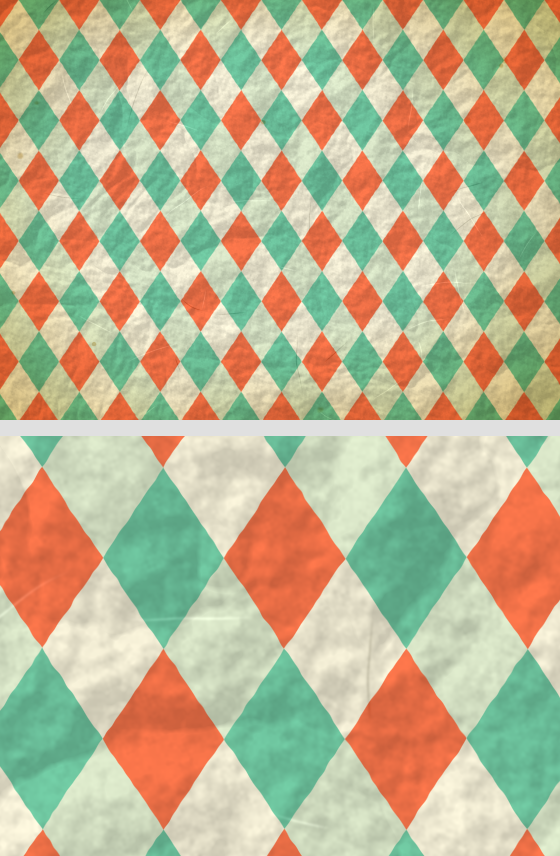
Top: the whole. Bottom: its middle third, enlarged.
Reproduce this pattern procedurally as a Shadertoy shader.

```glsl
// Harlequin diamonds in four colours printed on old crumpled paper.
// Skewed coordinates turn the diamonds into a 2x2 checker; noise relief,
// random creases, faint stains and a yellowed border add the wear.

const vec2 PITCH = vec2(0.0963, 0.1436);   // diamond size, in canvas heights
const vec2 ORIGIN = vec2(0.0925, 0.857);   // centre of one orange diamond
const vec3 ORANGE = vec3(0.905, 0.425, 0.270);
const vec3 GREEN = vec3(0.405, 0.725, 0.585);
const vec3 CREAM = vec3(0.895, 0.875, 0.785);
const vec3 PALE_GREEN = vec3(0.800, 0.845, 0.735);
const vec3 AGED_TINT = vec3(0.88, 0.79, 0.57);
const vec3 STAIN_TINT = vec3(0.90, 0.84, 0.70);
const float EDGE_FRAY = 0.018;
const float RELIEF = 0.85;
const float GRAIN = 0.035;
const int CREASES = 34;
const int STAINS = 9;

float hash(vec2 p) {
    vec3 q = fract(vec3(p.xyx) * 0.1031);
    q += dot(q, q.yzx + 33.33);
    return fract((q.x + q.y) * q.z);
}

float noise(vec2 p) {
    vec2 i = floor(p), f = fract(p);
    f = f * f * (3.0 - 2.0 * f);
    return mix(mix(hash(i), hash(i + vec2(1, 0)), f.x),
               mix(hash(i + vec2(0, 1)), hash(i + vec2(1, 1)), f.x), f.y);
}

float fbm(vec2 p) {
    float sum = 0.0, amp = 0.5;
    for (int i = 0; i < 4; i++) {
        sum += amp * noise(p);
        p = mat2(1.6, 1.2, -1.2, 1.6) * p + 17.3;
        amp *= 0.5;
    }
    return sum;
}

// Paper height: sharp folds plus small dents
float paperHeight(vec2 p) {
    vec2 warp = vec2(noise(p * 5.0), noise(p * 5.0 + 40.0));
    float folds = abs(fbm(p * 7.0 + warp + 60.0) - 0.47);
    return 0.16 * folds + 0.035 * fbm(p * 38.0 + 90.0);
}

// Flat print: the parity of each skewed coordinate picks the colour
vec3 harlequin(vec2 p) {
    vec2 cell = vec2(p.x - ORIGIN.x, ORIGIN.y - p.y) / PITCH;
    vec2 skew = vec2(cell.x + cell.y, cell.x - cell.y);
    skew += EDGE_FRAY * (vec2(noise(p * 130.0), noise(p * 130.0 + 70.0)) - 0.5);
    float blur = 0.8 * length(1.0 / PITCH) / iResolution.y;
    vec2 even = smoothstep(0.5 - blur, 0.5 + blur, abs(mod(skew, 2.0) - 1.0));
    return mix(mix(GREEN, PALE_GREEN, even.x), mix(CREAM, ORANGE, even.x), even.y);
}

// Thin scratches and folds, each lighter or darker than the paper
float creases(vec2 p, float aspect) {
    float sum = 0.0;
    for (int i = 0; i < CREASES; i++) {
        float k = float(i) * 3.7 + 5.0;
        vec2 centre = vec2(hash(vec2(k, 1.3)) * aspect, hash(vec2(k, 8.1)));
        float angle = 3.1416 * hash(vec2(k, 15.7));
        float halfLength = mix(0.02, 0.09, hash(vec2(k, 22.9)));
        vec2 d = p - centre;
        float along = dot(d, vec2(cos(angle), sin(angle)));
        float across = dot(d, vec2(-sin(angle), cos(angle)));
        across += 0.008 * (noise(vec2(along * 22.0, k)) - 0.5) + 0.9 * along * along;
        float fade = 1.0 - smoothstep(0.3, 1.0, abs(along) / halfLength);
        float line = exp(-pow(across / 0.0014, 2.0));
        sum += fade * line * (hash(vec2(k, 31.1)) < 0.5 ? -0.09 : 0.08);
    }
    return sum;
}

float stains(vec2 p, float aspect) {
    float sum = 0.0;
    for (int i = 0; i < STAINS; i++) {
        float k = float(i) * 5.3 + 2.0;
        vec2 centre = vec2(hash(vec2(k, 44.0)) * aspect, hash(vec2(k, 51.0)));
        float radius = mix(0.004, 0.014, hash(vec2(k, 58.0)));
        float r = length(p - centre) + 0.006 * (noise(p * 90.0) - 0.5);
        sum += 1.0 - smoothstep(0.3 * radius, radius, r);
    }
    return min(sum, 1.0);
}

void mainImage(out vec4 fragColor, in vec2 fragCoord) {
    vec2 p = fragCoord / iResolution.y;
    vec2 uv = fragCoord / iResolution.xy;
    float aspect = iResolution.x / iResolution.y;
    vec3 color = harlequin(p);

    // Light from the upper left over the crumpled surface
    vec2 toLight = 0.0035 * vec2(-0.6, 0.8);
    float slope = (paperHeight(p - toLight) - paperHeight(p + toLight)) / 0.007;
    float shade = 1.0 + RELIEF * clamp(0.11 * slope, -0.11, 0.11);
    shade += 0.10 * (fbm(p * 4.0 + 11.0) - 0.47);
    shade += GRAIN * (noise(p * 300.0) + noise(p * 150.0) - 1.0);
    color = color * shade + creases(p, aspect);

    // Brown spots and yellowing towards the border
    color *= mix(vec3(1.0), STAIN_TINT, stains(p, aspect));
    float border = length(uv - vec2(0.47, 0.51)) + 0.16 * (fbm(p * 3.0 + 25.0) - 0.47);
    color *= mix(vec3(1.0), AGED_TINT, smoothstep(0.29, 0.74, border));
    fragColor = vec4(clamp(color, 0.0, 1.0), 1.0);
}
```
